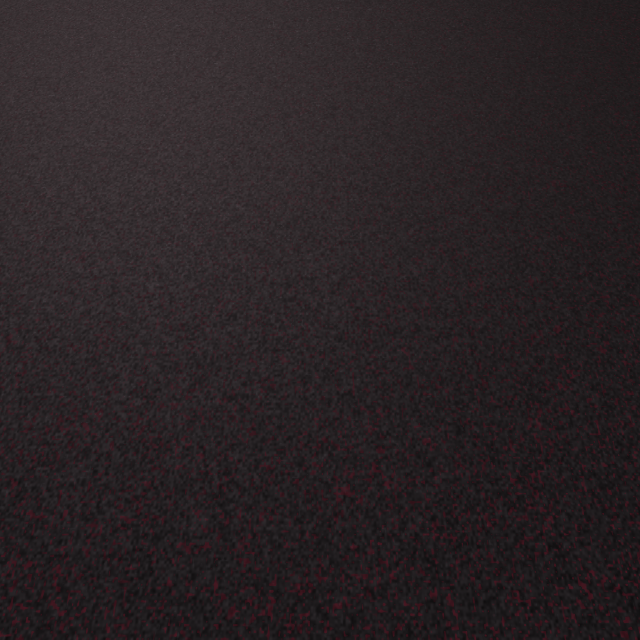
Reproduce this texture procedurally as a three.js fragment shader.

```glsl
varying vec2 vUv;

float hash(vec2 p) {
  vec3 q = fract(vec3(p.xyx) * 0.1031);
  q += dot(q, q.yzx + 33.33);
  return fract((q.x + q.y) * q.z);
}

float noise(vec2 p) {
  vec2 cell = floor(p);
  vec2 f = fract(p);
  f = f * f * (3.0 - 2.0 * f);
  float low = mix(hash(cell), hash(cell + vec2(1.0, 0.0)), f.x);
  float high = mix(hash(cell + vec2(0.0, 1.0)), hash(cell + 1.0), f.x);
  return mix(low, high, f.y);
}

// Carpet plane receding toward the top
vec2 carpetPlane(vec2 uv) {
  float depth = 1.0 / (2.2 - uv.y);
  return 430.0 * vec2((uv.x - 0.5) * depth + 2.0, 1.7 * depth);
}

void main() {
  vec2 fiber = carpetPlane(vUv);
  float far = smoothstep(0.0, 1.0, vUv.y);

  // Soft light pooled at the upper left
  vec2 toLight = (vUv - vec2(0.18, 0.92)) * 1.65;
  float glow = exp(-dot(toLight, toLight));
  float light = 0.098 + 0.112 * glow;

  // Fine pile with slanted tufts and shadowed gaps
  float pile = noise(fiber * 1.2 + 17.0);
  float tuft = noise(mat2(0.8, 0.6, -0.6, 0.8) * fiber * vec2(1.1, 0.85) + 71.0);
  float gaps = noise(fiber * 0.32 + 140.0);
  float grain = (pile - 0.5) * 0.7 + (tuft - 0.5) * 0.45 + (gaps - 0.5) * 0.14;
  float shade = light * (1.0 + grain * mix(0.85, 0.28, far));

  // Charcoal wool, warmer with distance and light
  vec3 wool = shade * mix(vec3(1.03, 0.93, 0.99), vec3(1.1, 0.95, 0.99), far);

  // Small red flecks in loose clusters, fading into the distance
  float cluster = noise(fiber * 0.2 + 210.0) - 0.5;
  float fleckNoise = noise(fiber * 1.2 + 303.0) + 0.16 * cluster;
  float fleck = smoothstep(0.58, 0.95, fleckNoise);
  float fleckStrength = mix(0.85, 0.3, far) * (1.0 - 0.6 * glow);
  vec3 red = vec3(0.27, 0.075, 0.115) * (0.8 + 0.4 * tuft);
  vec3 color = mix(wool, red, fleck * fleckStrength);

  // Sparse pale fibers catching the light
  float glint = smoothstep(0.8, 1.0, noise(fiber * 1.15 + 411.0));
  color += glint * vec3(0.035, 0.038, 0.042) * (0.5 + 0.5 * glow);

  gl_FragColor = vec4(color, 1.0);
}
```
